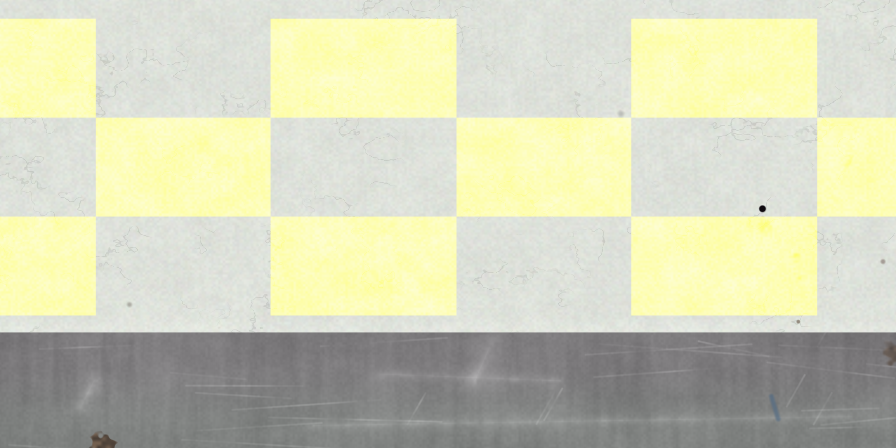
Reproduce this pattern procedurally as a Shadertoy shader.

```glsl
// Pale speckled wall with a yellow checker band above a scratched grey metal strip.

float hash(vec2 p) {
    return fract(sin(dot(p, vec2(127.1, 311.7))) * 43758.5453);
}

float noise(vec2 p) {
    vec2 i = floor(p), f = fract(p);
    f = f * f * (3.0 - 2.0 * f);
    return mix(mix(hash(i), hash(i + vec2(1, 0)), f.x),
               mix(hash(i + vec2(0, 1)), hash(i + vec2(1, 1)), f.x), f.y);
}

float fbm(vec2 p) {
    float sum = 0.0, amp = 0.5;
    for (int i = 0; i < 4; i++) {
        sum += amp * noise(p);
        p = p * 2.03 + 17.3;
        amp *= 0.5;
    }
    return sum / 0.9375;
}

float segment(vec2 p, vec2 a, vec2 b) {
    vec2 d = b - a;
    return length(p - a - d * clamp(dot(p - a, d) / dot(d, d), 0.0, 1.0));
}

// Soft-edged spot, 1 inside and 0 outside
float spot(vec2 p, vec2 center, float radius, float soft) {
    return 1.0 - smoothstep(radius - soft, radius + soft, length(p - center));
}

float checker(vec2 p, float aa) {
    float column = mod(p.x - 0.409, 0.805) - 0.4025;
    float wide = smoothstep(-aa, aa, 0.2075 - abs(column));
    float middle = smoothstep(-aa, aa, 0.1104 - abs(p.y - 0.627));
    float band = smoothstep(-aa, aa, 0.3312 - abs(p.y - 0.627));
    return band * mix(wide, 1.0 - wide, middle);
}

vec3 wallColor(vec2 p, float aa) {
    float grain = noise(p * 190.0) - 0.5;
    float mottle = fbm(p * 22.0) - 0.5;
    vec3 tint = vec3(noise(p * 130.0 + 9.0), noise(p * 130.0 + 31.0), noise(p * 130.0 + 57.0)) - 0.5;
    float yellow = checker(p, aa);

    // Plaster with faint broken fibres
    float fibre = 1.0 - smoothstep(0.0, 0.025, abs(fbm(p * vec2(19.0, 24.0) + 40.0) - 0.5));
    fibre *= smoothstep(0.56, 0.78, noise(p * 13.0 + 5.0));
    vec3 plaster = vec3(0.868, 0.882, 0.855) + 0.035 * grain + 0.04 * mottle + 0.025 * tint;
    plaster -= 0.07 * fibre;
    plaster += 0.02 * smoothstep(0.3, 0.26, p.y);

    // Yellow paint varies mostly in its blue channel
    vec3 paint = vec3(0.993, 0.992, 0.72);
    paint.b += 0.12 * grain + 0.17 * mottle - 0.08 * fibre;
    float drips = spot(p, vec2(1.708, 0.495), 0.012, 0.012)
                + spot(p, vec2(1.776, 0.425), 0.009, 0.008)
                + spot(p, vec2(1.779, 0.38), 0.008, 0.006);
    drips += 1.0 - smoothstep(0.001, 0.008, segment(p, vec2(1.885, 0.62), vec2(1.9, 0.65)));
    paint.b -= 0.35 * drips * noise(p * 90.0);
    vec3 color = mix(plaster, paint, yellow);

    // Black hole and small brown specks
    color = mix(color, vec3(0.48, 0.42, 0.36), 0.7 * spot(p, vec2(1.782, 0.282), 0.004, 0.002));
    color = mix(color, vec3(0.5, 0.44, 0.42), 0.6 * spot(p, vec2(1.971, 0.416), 0.005, 0.003));
    color = mix(color, vec3(0.55, 0.53, 0.5), 0.6 * spot(p, vec2(0.289, 0.32), 0.005, 0.004));
    color = mix(color, vec3(0.6), 0.5 * spot(p, vec2(1.386, 0.746), 0.006, 0.005));
    return mix(color, vec3(0.06, 0.04, 0.06), spot(p, vec2(1.702, 0.534), 0.0075, 0.002));
}

vec3 metalColor(vec2 p) {
    float cloud = fbm(p * vec2(5.0, 12.0)) - 0.5;
    float brushed = fbm(p * vec2(55.0, 6.0)) - 0.5;
    float grain = noise(p * 180.0) - 0.5;
    vec3 color = mix(vec3(0.505, 0.515, 0.508), vec3(0.49, 0.482, 0.49), smoothstep(0.04, 0.2, p.y));
    color += 0.09 * cloud + 0.07 * brushed + 0.03 * grain;

    // Long flat scratches and a few steep ones
    for (int i = 0; i < 26; i++) {
        float id = float(i);
        vec2 start = vec2(2.2 * hash(vec2(id, 1.0)) - 0.1, 0.25 * hash(vec2(id, 2.0)));
        float steep = step(0.72, hash(vec2(id, 3.0)));
        vec2 reach = mix(vec2(0.15 + 0.35 * hash(vec2(id, 4.0)), 0.06 * hash(vec2(id, 5.0)) - 0.035),
                         vec2(0.04, 0.07), steep);
        float d = segment(p, start, start + reach);
        float line = 1.0 - smoothstep(0.0, 0.004, d);
        color += 0.09 * line * noise(p * vec2(16.0, 30.0) + id);
    }
    float smear = exp(-70.0 * segment(p, vec2(1.06, 0.15), vec2(1.095, 0.23)))
                + exp(-60.0 * segment(p, vec2(0.18, 0.09), vec2(0.21, 0.15)))
                + 0.7 * exp(-120.0 * segment(p, vec2(0.85, 0.165), vec2(1.25, 0.15)))
                + 0.7 * exp(-120.0 * segment(p, vec2(0.7, 0.05), vec2(1.9, 0.07)));
    color += 0.1 * smear * (0.5 + noise(p * 40.0));

    // Blue scrape, then rust at the rim
    float scrape = 1.0 - smoothstep(0.001, 0.009, segment(p, vec2(1.722, 0.115), vec2(1.737, 0.065)));
    color = mix(color, vec3(0.32, 0.42, 0.52), 0.65 * scrape);
    float ragged = 0.024 * (noise(p * 80.0) - 0.5);
    float rust = spot(p, vec2(0.229, 0.004), 0.024 + ragged, 0.004)
               + 0.65 * spot(p, vec2(1.995, 0.212), 0.022 + ragged, 0.009);
    return mix(color, mix(vec3(0.2, 0.16, 0.13), vec3(0.48, 0.38, 0.3), noise(p * 95.0)), 0.85 * rust);
}

void mainImage(out vec4 fragColor, in vec2 fragCoord) {
    vec2 p = fragCoord / iResolution.y;
    float aa = 0.75 / iResolution.y;
    float wall = smoothstep(-aa, aa, p.y - 0.258);
    vec3 color = mix(metalColor(p), wallColor(p, aa), wall);
    fragColor = vec4(clamp(color, 0.0, 1.0), 1.0);
}
```
